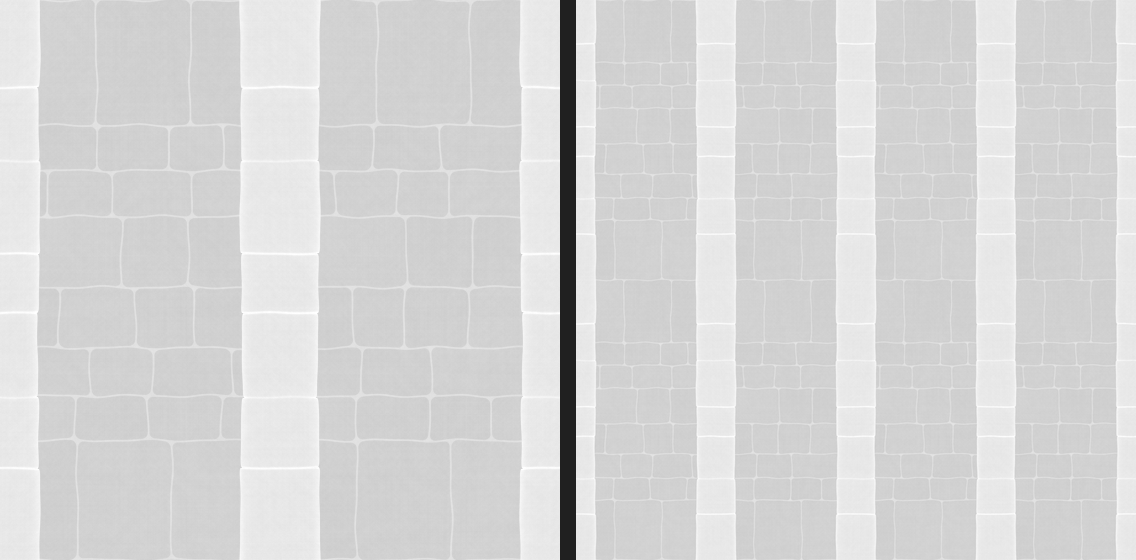
Left: one tile. Right: repeated 2 by 2.
Give the GLSL for this texture map, as a Shadertoy shader.

```glsl
// Pale coursed stone wall split by two lighter pillars of stacked blocks.
// Stones are rounded boxes between evenly pitched, staggered joints; the
// wear is layered sines of whole frequency, so the tile wraps both ways.

#define UNITS 768.0          // layout units across the tile
#define BAY 384.0            // pillar spacing, two bays per tile
#define PILLAR_HALF 53.3     // mean half width of a pillar
#define STONE_TONE 0.818
#define MORTAR_TONE 0.882
#define PILLAR_TONE 0.908
#define MORTAR_HALF 1.2
#define CORNER 8.0           // rounding of the wall stones
#define EDGE_GLOW 0.06       // lighter worn rim of the pillars
#define WOBBLE 1.3           // unevenness of the joints
#define MOTTLE 0.007         // strength of the surface clouding

const float TAU = 6.2831853;

// Bed joints, measured down from the top edge
const float COURSES[9] = float[9](0.0, 172.0, 234.0, 297.0, 394.0, 477.0, 543.0, 604.0, 768.0);
const float BLOCKS[7] = float[7](120.0, 221.0, 348.0, 429.0, 545.0, 642.0, 888.0);

// Per course: first joint and pitch in the left bay, then in the right bay
const vec4 BOND[8] = vec4[8](
    vec4(132.0, 129.0, 133.0, 136.0), vec4(134.0, 86.0, 127.0, 111.0),
    vec4(65.0, 99.5, 76.0, 77.5), vec4(167.0, 91.0, 173.0, 110.0),
    vec4(81.0, 93.0, 100.0, 79.0), vec4(124.0, 97.0, 111.0, 115.0),
    vec4(102.0, 101.0, 105.0, 92.0), vec4(106.0, 118.0, 105.0, 148.0));

float roundBox(vec2 p, vec2 halfSize, float radius) {
    vec2 q = abs(p) - halfSize + radius;
    return length(max(q, 0.0)) + min(max(q.x, q.y), 0.0) - radius;
}

// Warped sines; every frequency is whole, so the pattern wraps
float clouds(vec2 uv) {
    vec2 a = TAU * uv;
    float sum = 0.0;
    for (int i = 1; i <= 5; i++) {
        float f = float(3 + 4 * i * i), phase = 1.9 * float(i);
        vec2 warp = 1.8 * sin((f - 2.0) * a.yx + phase) + sin((f + 3.0) * a + phase * 2.3);
        sum += sin(f * a.x + warp.x) * sin((f + 1.0) * a.y + warp.y + phase);
    }
    return sum * 0.6;
}

vec2 unevenness(vec2 uv) {
    vec2 a = TAU * uv;
    return vec2(sin(5.0 * a.y + 3.0 * a.x) + 0.5 * sin(11.0 * a.y - 4.0 * a.x + 1.0),
                sin(7.0 * a.x + 2.0 * a.y) + 0.5 * sin(13.0 * a.x - 3.0 * a.y + 2.0));
}

float wallTone(vec2 p, float soft) {
    int row = 0;
    for (int i = 1; i < 8; i++) if (p.y > COURSES[i]) row = i;
    bool leftBay = p.x < BAY;
    float x = mod(p.x, BAY), r = float(row);

    // The middle joint is staggered differently in each bay
    vec2 bond = leftBay ? BOND[row].xy : BOND[row].zw;
    float odd = mod(r, 2.0);
    float stagger = leftBay ? 13.0 * sin(TAU * r / 3.0)
                            : -8.0 * cos(TAU * r / 4.0) - 18.0 * odd;
    vec2 span = vec2(-40.0, BAY + 40.0);
    for (int k = 0; k < 3; k++) {
        float joint = bond.x + bond.y * float(k) + (k == 1 ? stagger : 0.0);
        if (x < joint) span.y = min(span.y, joint);
        else span.x = max(span.x, joint);
    }

    vec2 low = vec2(span.x, COURSES[row]), high = vec2(span.y, COURSES[row + 1]);
    float d = roundBox(vec2(x, p.y) - 0.5 * (low + high), 0.5 * (high - low) - MORTAR_HALF, CORNER);
    float tone = STONE_TONE + 0.003 * sin(span.x * 1.7 + r * 2.3);
    return mix(tone, MORTAR_TONE, smoothstep(-soft, soft, d));
}

// Returns the tone and the coverage of the pillars
vec2 pillar(vec2 p, float soft) {
    float x = mod(p.x + 0.5 * BAY, BAY) - 0.5 * BAY;
    float y = p.y < BLOCKS[0] ? p.y + UNITS : p.y;
    int block = 0;
    for (int i = 1; i < 6; i++) if (y > BLOCKS[i]) block = i;
    float above = y - BLOCKS[block], below = BLOCKS[block + 1] - y;
    float gap = min(above, below);
    int joint = above < below ? block : block + 1;
    float strength = joint % 3 == 1 ? 0.45 : 1.0;

    // Block widths vary, and corners are nicked at each joint
    float halfWidth = PILLAR_HALF + 1.5 * cos(TAU * float(block - 5) / 4.0);
    halfWidth -= 1.8 * exp(-gap / 2.5);
    float inset = halfWidth - abs(x);

    float rim = exp(-max(inset, 0.0) / 5.5);
    float seam = exp(-gap * gap / 2.6) * strength;
    float tone = PILLAR_TONE + EDGE_GLOW * rim + 0.08 * seam + 0.012 * exp(-gap / 7.0);
    return vec2(min(tone, 0.99), smoothstep(-soft, soft, inset));
}

void mainImage(out vec4 fragColor, in vec2 fragCoord) {
    vec2 uv = fragCoord / iResolution.xy;
    float soft = max(0.75 * UNITS / iResolution.y, 0.8);
    vec2 p = vec2(uv.x, 1.0 - uv.y) * UNITS;
    vec2 shift = WOBBLE * unevenness(uv);

    float wall = wallTone(mod(p + shift, UNITS), soft);
    vec2 column = pillar(mod(p + 0.5 * shift, UNITS), soft);
    float tone = mix(wall, column.x, column.y) + MOTTLE * clouds(uv);
    fragColor = vec4(vec3(tone), 1.0);
}
```
